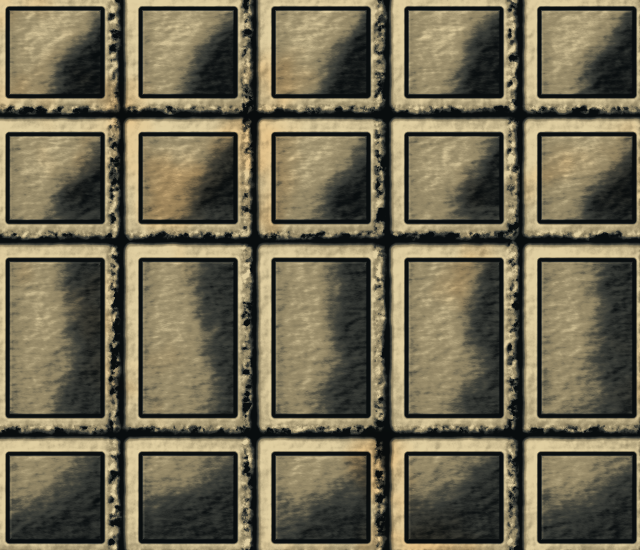
Reproduce this texture procedurally as a Shadertoy shader.

```glsl
float hash(vec2 p) {
    vec3 q = fract(p.xyx * vec3(0.1031, 0.1030, 0.0973));
    q += dot(q, q.yzx + 33.33);
    return fract((q.x + q.y) * q.z);
}

float noise(vec2 p) {
    vec2 i = floor(p), f = fract(p);
    f = f * f * (3.0 - 2.0 * f);
    return mix(mix(hash(i), hash(i + vec2(1, 0)), f.x),
               mix(hash(i + vec2(0, 1)), hash(i + vec2(1, 1)), f.x), f.y);
}

float fbm(vec2 p) {
    float sum = 0.0, amp = 0.5;
    for (int i = 0; i < 4; i++) {
        sum += amp * noise(p);
        p = mat2(1.6, 1.2, -1.2, 1.6) * p + 17.3;
        amp *= 0.5;
    }
    return sum;
}

// Slope of the rough surface towards a light at the upper left
float relief(vec2 p) {
    return fbm(p) - fbm(p + vec2(-0.35, 0.35));
}

float roundBox(vec2 p, vec2 halfSize, float radius) {
    vec2 d = abs(p) - halfSize + radius;
    return length(max(d, 0.0)) + min(max(d.x, d.y), 0.0) - radius;
}

// Darkness of a panel; q runs from 0 to 1 across it
float panelShadow(vec2 q, float row, float seed, float wobble) {
    if (row < 0.5)
        return 0.9 * smoothstep(-0.25, 0.55, 0.6 * q.x - 0.8 * q.y + 0.4 + 0.25 * (seed - 0.5) + wobble);
    if (row < 1.5)
        return 0.85 * smoothstep(0.35, 0.85, q.x + 0.12 * (seed - 0.5) + 1.3 * wobble);
    float diagonal = smoothstep(-0.1, 0.5, q.x - 0.85 * q.y + 0.15 * (seed - 0.5) + wobble);
    float lift = row < 2.5 ? 0.35 * (1.0 - smoothstep(0.0, 0.3, q.y)) * seed : 0.0;
    return diagonal * smoothstep(0.2, 0.7, q.x + 0.5 * wobble) * (1.0 - lift);
}

// Colour ramp from groove to lit stone
vec3 stoneColor(float tone) {
    vec3 ink = vec3(0.035, 0.05, 0.055), slate = vec3(0.22, 0.23, 0.21);
    vec3 sand = vec3(0.58, 0.53, 0.40), cream = vec3(0.88, 0.81, 0.63);
    vec3 color = mix(ink, slate, smoothstep(0.0, 0.25, tone));
    color = mix(color, sand, smoothstep(0.2, 0.6, tone));
    return mix(color, cream, smoothstep(0.55, 1.0, tone));
}

void mainImage(out vec4 fragColor, in vec2 fragCoord) {
    vec2 p = fragCoord / iResolution.y;
    float px = 1.0 / iResolution.y;

    // Five columns and four rows, the second row from below being taller
    float col = floor((p.x + 0.0205) / 0.2417);
    float row = step(0.209, p.y) + step(0.562, p.y) + step(0.791, p.y);
    float rowBase = row < 1.5 ? row * 0.228 - 0.019 : row * 0.2285 + 0.105;
    vec2 halfCell = 0.5 * vec2(0.2417, abs(row - 1.0) < 0.5 ? 0.353 : 0.2285);
    vec2 c = p - vec2(col * 0.2417 - 0.0205, rowBase) - halfCell;
    float seed = hash(vec2(col, row) + 4.7);

    // Worn borders on the right and below
    float wornRight = smoothstep(halfCell.x - 0.03, halfCell.x - 0.016, c.x);
    float wornBelow = smoothstep(halfCell.y - 0.023, halfCell.y - 0.01, -c.y);
    float worn = max(wornRight, wornBelow);
    float grain = fbm(p * 65.0);
    float slope = relief(p * 75.0);

    // Raised frame
    float tone = 0.82 + 0.7 * (c.y / halfCell.y - c.x / halfCell.x) * 0.1;
    tone += 0.25 * (fbm(p * 14.0) - 0.5) + 0.35 * slope;
    tone -= worn * (0.08 + 0.65 * smoothstep(0.5, 0.28, grain));
    tone += worn * 1.1 * slope;

    // Sunken panel with streaked stone
    vec2 halfPanel = halfCell - 0.0345;
    float panel = roundBox(c, halfPanel, 0.003);
    vec2 q = 0.5 + 0.5 * c / halfPanel;
    float wobble = 0.35 * (fbm(p * 13.0 + seed * 9.0) - 0.47);
    float shadow = panelShadow(q, row, seed, wobble);
    float glow = exp(-7.0 * dot(q - vec2(0.45, 0.68), q - vec2(0.45, 0.68)));
    float lit = 0.57 + 0.13 * glow + 0.04 * (row - 1.5) * step(1.5, row);
    lit -= 0.12 * (1.0 - smoothstep(0.0, 0.2, q.x));
    float panelTone = mix(lit, 0.085, clamp(shadow, 0.0, 1.0));
    float streaks = relief(p * vec2(55.0, 110.0));
    panelTone += (0.45 * streaks + 0.18 * (fbm(p * vec2(40.0, 90.0)) - 0.47)) * mix(1.0, 0.5, shadow);
    panelTone += 0.1 * smoothstep(-0.009, -0.005, panel) * step(c.x / halfPanel.x, c.y / halfPanel.y);
    tone = mix(tone, panelTone, smoothstep(px, -px, panel));

    // Incised line with a faint bright rim outside
    tone += 0.08 * exp(-pow((panel - 0.007) / 0.0025, 2.0));
    tone *= 1.0 - 0.96 * (1.0 - smoothstep(0.0018, 0.0042 + px, abs(panel)));

    // Grooves between the stones, with chipped edges
    float chips = (fbm(p * 45.0) - 0.47) * mix(0.004, 0.016, worn);
    float stone = roundBox(c, halfCell - 0.0045, 0.013) + chips;
    tone *= 1.0 - 0.6 * smoothstep(-0.009, 0.0, stone);
    tone *= 1.0 - smoothstep(-0.002 - px, 0.002 + px, stone);

    // Patches of warm stain
    vec3 color = stoneColor(clamp(tone, 0.0, 1.0));
    float stain = smoothstep(0.5, 0.75, fbm(p * 6.0 + 3.0));
    color *= mix(vec3(1.0), vec3(1.03, 0.95, 0.86), stain);
    fragColor = vec4(color, 1.0);
}
```
